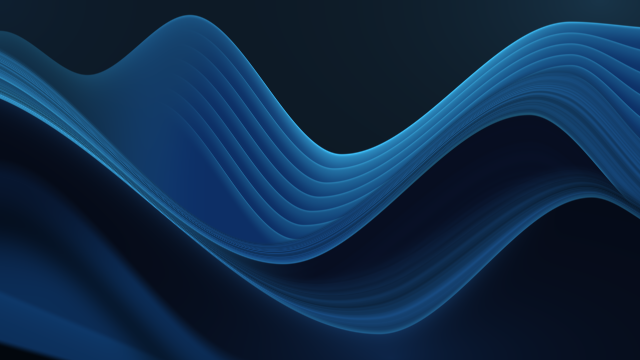
Write a WebGL 2 fragment shader that draws this background.

```glsl
#version 300 es
precision highp float;
// Flowing blue silk waves over a dark backdrop. Each sheet is the area below a
// smooth curve through a few crests and troughs, painted from back to front;
// folds come from a loop of shifted curves, fine strands from 1D noise.
uniform vec2 u_resolution;
out vec4 outColor;

float hash(float n) { return fract(sin(n * 127.1) * 43758.5453); }

float noise(float t) {
    float i = floor(t);
    return mix(hash(i), hash(i + 1.0), smoothstep(0.0, 1.0, t - i));
}

// Smooth curve through four extremes: positions xs, depths ys
float wave(float x, vec4 xs, vec4 ys) {
    return ys.x + (ys.y - ys.x) * smoothstep(xs.x, xs.y, x)
                + (ys.z - ys.y) * smoothstep(xs.y, xs.z, x)
                + (ys.w - ys.z) * smoothstep(xs.z, xs.w, x);
}

// Antialiased area below a curve, d being the depth under it
float cover(float d) {
    float aa = 4.32 / u_resolution.y;
    return smoothstep(-aa, aa, d);
}

float glow(float d, float width) { return exp(-d * d / (width * width)); }

// Layered threads across a ribbon, centred on zero
float strands(float v, float x) {
    float w = v + 0.025 * sin(x * 1.7 + v * 5.0);
    return 0.5 * noise(w * 9.0) + 0.3 * noise(w * 23.0 + 7.0) + 0.2 * noise(w * 47.0) - 0.5;
}

void main() {
    // Canvas is 7.68 wide and 4.32 high; y is depth below the top edge
    vec2 uv = gl_FragCoord.xy / u_resolution;
    float x = uv.x * 7.68;
    float y = (1.0 - uv.y) * 4.32;

    // Backdrop with a teal light in the upper right
    vec3 col = vec3(0.045, 0.085, 0.125);
    col += vec3(0.05, 0.12, 0.16) * exp(-length(vec2(x - 7.2, y) * vec2(0.55, 0.8)));
    col += vec3(0.01, 0.035, 0.06) * exp(-length(vec2(x, y)) * 0.6);

    // Upper sheet: broad hump on the left, bright rim along the trough
    float rim = wave(x, vec4(0.0, 1.05, 2.28, 4.1), vec4(0.37, 0.9, 0.18, 1.85))
              - 1.59 * smoothstep(4.1, 6.85, x) + 0.08 * smoothstep(6.85, 8.0, x);
    float d = y - rim;
    vec3 silk = mix(vec3(0.06, 0.16, 0.25), vec3(0.075, 0.235, 0.40), smoothstep(0.6, 1.9, x));
    silk = mix(silk, vec3(0.05, 0.20, 0.44), smoothstep(0.6, 2.3, y) * smoothstep(1.2, 2.8, x));
    silk += vec3(0.03, 0.10, 0.12) * exp(-max(d, 0.0) * 5.0);

    // Nested folds, each lit at its top and darkening toward the next
    for (int i = 0; i < 7; i++) {
        float k = float(i);
        float fold = wave(x, vec4(2.28 - 0.08 * k, 4.1 - 0.09 * k, 6.85, 8.0),
                             vec4(0.18 + 0.17 * k, 1.85 + 0.17 * k, 0.26 + 0.13 * k, 0.34 + 0.3 * k));
        float e = y - fold;
        vec3 tone = mix(vec3(0.09, 0.32, 0.52), vec3(0.05, 0.185, 0.40), smoothstep(0.0, 0.24, e));
        tone += vec3(0.05, 0.13, 0.13) * glow(e, 0.018);
        silk = mix(silk, tone, cover(e) * smoothstep(2.2, 3.3, x + 0.06 * k) * 0.9);
    }
    float rimLight = smoothstep(2.5, 4.0, x) * (1.0 - 0.75 * smoothstep(5.8, 7.5, x));
    silk += vec3(0.09, 0.25, 0.25) * exp(-max(d, 0.0) * 3.2) * rimLight;
    silk += vec3(0.04, 0.13, 0.15) * glow(d, 0.025) * smoothstep(1.4, 2.4, x);
    col = mix(col, silk, cover(d));

    // Upper ribbon of strands
    float top = wave(x, vec4(-0.6, 3.2, 6.8, 8.2), vec4(0.4, 2.9, 0.75, 1.9));
    float bottom = wave(x, vec4(-0.7, 3.4, 6.35, 8.1), vec4(0.75, 3.17, 1.38, 2.75));
    float v = (y - top) / (bottom - top);
    float leftLight = 1.0 - smoothstep(0.8, 3.0, x);
    float rightLight = smoothstep(3.8, 5.2, x) * (1.0 - 0.6 * smoothstep(6.2, 7.6, x));
    vec3 ribbon = mix(vec3(0.075, 0.25, 0.46), vec3(0.15, 0.45, 0.62), 0.65 * leftLight + 0.35 * rightLight);
    ribbon *= 1.0 + 0.75 * strands(v, x) - 0.3 * smoothstep(0.4, 1.0, v) * rightLight;
    ribbon += vec3(0.06, 0.17, 0.19) * glow(y - bottom, 0.03);
    col = mix(col, ribbon, smoothstep(-0.02, 0.22, v) * cover(y - top));

    // Shadowed hollow beneath the ribbon
    vec3 hollow = mix(vec3(0.09, 0.29, 0.45), vec3(0.03, 0.065, 0.15), smoothstep(1.6, 3.9, x));
    hollow += vec3(0.01, 0.035, 0.07) * strands((y - bottom) * 0.5, x);
    col = mix(col, hollow, cover(y - bottom));

    // Lower ribbon, rising softly out of the hollow
    top = wave(x, vec4(-0.7, 3.6, 6.9, 8.2), vec4(0.75, 3.3, 1.95, 2.5));
    bottom = wave(x, vec4(-0.8, 4.55, 7.1, 8.2), vec4(1.0, 4.01, 2.37, 2.85));
    v = (y - top) / max(bottom - top, 0.12);
    ribbon = mix(vec3(0.07, 0.22, 0.38), vec3(0.14, 0.41, 0.57), leftLight);
    ribbon *= 1.0 + 0.85 * strands(v * 0.9 + 3.0, x);
    ribbon *= 1.0 - 0.35 * smoothstep(6.0, 7.6, x);
    ribbon += vec3(0.05, 0.15, 0.18) * glow(y - bottom, 0.04);
    col = mix(col, ribbon, smoothstep(0.0, 0.75, v) * cover(y - top));

    // Dark ground below, lifted slightly along the bottom middle
    float under = y - bottom;
    vec3 ground = vec3(0.02, 0.04, 0.09);
    ground += vec3(0.025, 0.09, 0.17) * exp(-length(vec2(x - 4.7, y - 4.3) * vec2(0.65, 1.7)));
    ground += vec3(0.03, 0.09, 0.15) * exp(-max(under, 0.0) * 6.0) * (1.0 - smoothstep(5.4, 6.8, x));

    // Two soft folds in the lower left
    float e = y - wave(x, vec4(-0.1, 3.2, 5.0, 8.0), vec4(1.9, 4.35, 4.5, 4.6));
    vec3 drape = mix(vec3(0.03, 0.09, 0.19), vec3(0.045, 0.175, 0.34), smoothstep(2.2, 3.6, y));
    drape *= 1.0 - 0.45 * glow(e - 0.75, 0.3);
    drape += vec3(0.02, 0.06, 0.08) * glow(e, 0.06);
    ground = mix(ground, drape, smoothstep(-0.03, 0.22, e) * (1.0 - smoothstep(2.4, 3.8, x)));
    e = y - (3.5 + 0.42 * x);
    ground += vec3(0.01, 0.05, 0.08) * smoothstep(-0.04, 0.05, e) * exp(-max(e, 0.0) * 3.0) * (1.0 - smoothstep(1.2, 2.6, x));
    ground *= 1.0 - 0.85 * smoothstep(-0.04, 0.06, y - 4.1 - 0.28 * x);
    col = mix(col, ground, cover(under));

    outColor = vec4(clamp(col, 0.0, 1.0), 1.0);
}
```
